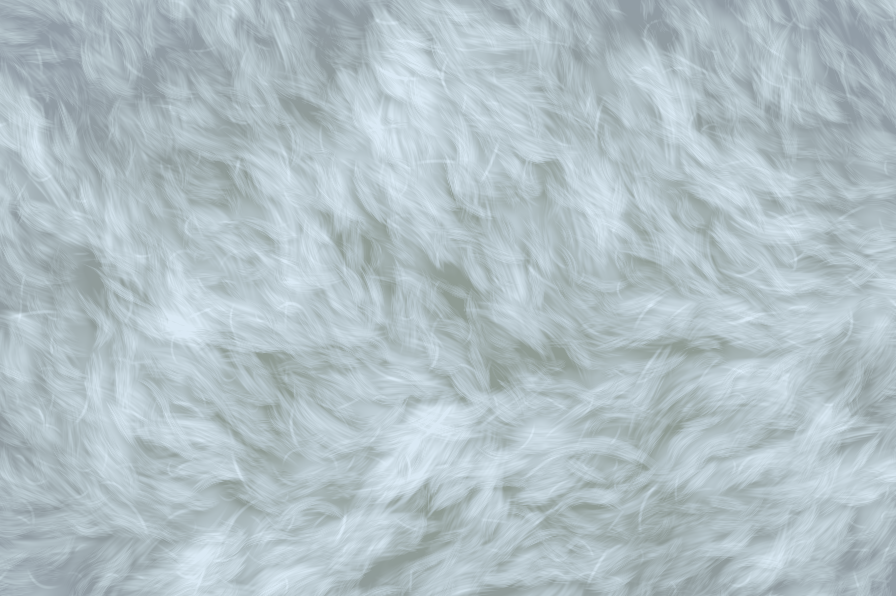
Give the GLSL for this texture, as a Shadertoy shader.

```glsl
// Soft white fur: overlapping curved tufts of fine strands with stray bright hairs.

const vec3 GREEN_SHADOW = vec3(0.560, 0.610, 0.585);
const vec3 BLUE_SHADOW = vec3(0.570, 0.615, 0.655);
const vec3 PALE_FUR = vec3(0.712, 0.772, 0.797);
const vec3 BRIGHT_FUR = vec3(0.855, 0.915, 0.955);

vec2 hash2(vec2 p) {
    vec3 a = fract(p.xyx * vec3(0.1031, 0.1030, 0.0973));
    a += dot(a, a.yzx + 33.33);
    return fract((a.xx + a.yz) * a.zy);
}

float gradientDot(vec2 cell, vec2 offset) {
    float angle = 6.2832 * hash2(cell).x;
    return dot(vec2(cos(angle), sin(angle)), offset);
}

// Gradient noise, roughly -0.7 to 0.7
float gradientNoise(vec2 p) {
    vec2 i = floor(p), f = fract(p);
    vec2 s = f * f * f * (f * (f * 6.0 - 15.0) + 10.0);
    float low = mix(gradientDot(i, f), gradientDot(i + vec2(1, 0), f - vec2(1, 0)), s.x);
    float high = mix(gradientDot(i + vec2(0, 1), f - vec2(0, 1)),
                     gradientDot(i + vec2(1, 1), f - vec2(1, 1)), s.x);
    return mix(low, high, s.y);
}

// Direction of the pile: falling to the right above, rising to the right below
float pileAngle(vec2 p) {
    float upper = smoothstep(0.12, 0.55, p.y + 0.35 * (0.75 - p.x));
    return mix(0.55, -0.90, upper) + 1.1 * gradientNoise(p * 3.7 + 7.0);
}

vec2 turn(vec2 p, float angle) {
    float c = cos(angle), s = sin(angle);
    return vec2(c * p.x + s * p.y, c * p.y - s * p.x);
}

// Paints one layer of tufts over the tone; size is the cell width
float paintTufts(float tone, vec2 p, float size, float opacity, float seed) {
    vec2 home = floor(p / size);
    for (int y = 2; y >= -2; y--)
    for (int x = -2; x <= 2; x++) {
        vec2 cell = home + vec2(x, y);
        vec2 place = hash2(cell + seed);
        vec2 look = hash2(cell + seed + 71.3);
        vec2 root = (cell + 0.1 + 0.8 * place) * size;
        vec2 q = turn(p - root, pileAngle(root) + 1.1 * (look.x - 0.5)) / size;
        float along = q.x / mix(0.65, 1.15, look.y);
        float bend = 0.8 * (place.x - 0.5) * along * along;
        float across = (q.y + bend) / mix(0.24, 0.44, place.y);
        if (abs(along) > 1.3 || abs(across) > 1.8) continue;

        vec2 strandPlace = vec2(along * 1.5, across * 3.5) + 40.0 * look;
        float strand = gradientNoise(strandPlace);
        float fine = gradientNoise(strandPlace * vec2(1.8, 2.4) + 13.0);
        float reach = length(vec2(along + 0.45 * strand, across + 0.25 * fine));
        float body = smoothstep(1.0, 0.45, reach);
        float shadow = smoothstep(1.3, 0.4, length(vec2(along, across + 0.45)));
        float shade = 0.56 + 0.48 * (look.y - 0.5) + 0.18 * along
                    + 0.34 * strand + 0.26 * fine + 0.06 * across;
        tone -= 0.10 * shadow * (1.0 - body);
        tone = mix(tone, shade, body * opacity);
    }
    return tone;
}

// Coverage of thin curved hairs lying loose on the pile
float strayHairs(vec2 p, float size, float width, float seed) {
    vec2 home = floor(p / size);
    float cover = 0.0;
    for (int y = -1; y <= 1; y++)
    for (int x = -1; x <= 1; x++) {
        vec2 cell = home + vec2(x, y);
        vec2 place = hash2(cell + seed);
        vec2 look = hash2(cell + seed + 29.7);
        vec2 middle = (cell + 0.2 + 0.6 * place) * size;
        vec2 q = turn(p - middle, pileAngle(middle) + 2.2 * (look.x - 0.5)) / size;
        float along = q.x / mix(0.25, 0.7, look.y);
        float gap = abs(q.y + 0.5 * (place.y - 0.5) * along * along) * size;
        float taper = smoothstep(1.0, 0.3, abs(along));
        float line = smoothstep(width * 1.6, width * 0.2, gap);
        cover = max(cover, line * taper * smoothstep(0.25, 0.9, place.x));
    }
    return cover;
}

vec3 furColour(float tone, float coolness) {
    vec3 shadow = mix(GREEN_SHADOW, BLUE_SHADOW, coolness);
    vec3 lower = mix(shadow, PALE_FUR, clamp(tone / 0.5, 0.0, 1.0));
    return mix(lower, BRIGHT_FUR, clamp((tone - 0.5) / 0.5, 0.0, 1.0));
}

void mainImage(out vec4 fragColor, in vec2 fragCoord) {
    vec2 p = fragCoord / iResolution.y;
    vec2 fromCentre = fragCoord / iResolution.xy - vec2(0.52, 0.42);

    // Tufts from deep and broad to near and small
    float tone = 0.38 + 0.5 * gradientNoise(p * 9.0);
    tone = paintTufts(tone, p, 0.130, 0.80, 3.0);
    tone = paintTufts(tone, p, 0.080, 0.55, 151.0);
    tone = paintTufts(tone, p, 0.046, 0.45, 317.0);

    // Broad light over the pile, dimmer and cooler to the edges
    float edge = smoothstep(0.25, 0.70, length(fromCentre));
    float broad = gradientNoise(p * 3.3 + 21.0) + 0.8 * gradientNoise(p * 7.0 + 5.0);
    tone += 0.32 * broad + 0.07 - 0.14 * edge;
    tone = 0.5 + 1.22 * (tone - 0.5);

    // Loose hairs catching the light
    tone += 0.24 * strayHairs(p, 0.085, 0.0026, 503.0);
    tone += 0.18 * strayHairs(p, 0.050, 0.0020, 709.0);

    fragColor = vec4(furColour(tone, edge), 1.0);
}
```
